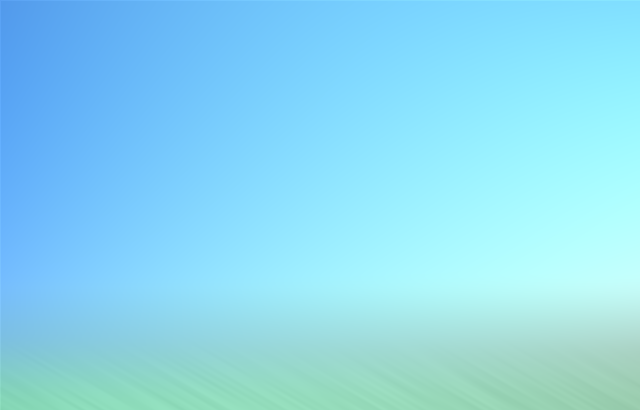
This background is drawn by a Shadertoy shader. Its source:

```glsl
// Draws a bright blue to aqua sky fading through haze into softly streaked green ground.

float hash(vec2 p) {
    return fract(sin(dot(p, vec2(127.1, 311.7))) * 43758.5453);
}

float noise(vec2 p) {
    vec2 i = floor(p), f = fract(p);
    f = f * f * (3.0 - 2.0 * f);
    return mix(mix(hash(i), hash(i + vec2(1, 0)), f.x),
               mix(hash(i + vec2(0, 1)), hash(i + vec2(1, 1)), f.x), f.y);
}

// Smooth curve through three colours at t = 0, 0.5 and 1
vec3 blend3(vec3 a, vec3 b, vec3 c, float t) {
    return a * (1.0 - t) * (1.0 - 2.0 * t) + b * 4.0 * t * (1.0 - t) + c * t * (2.0 * t - 1.0);
}

void mainImage(out vec4 fragColor, in vec2 fragCoord) {
    vec2 uv = fragCoord / iResolution.xy;
    vec2 p = fragCoord / iResolution.y;

    // Sky: three rows, each running from left to right
    vec3 low = blend3(vec3(0.46, 0.74, 1.0), vec3(0.64, 0.95, 1.0), vec3(0.78, 1.0, 0.99), uv.x);
    vec3 middle = blend3(vec3(0.36, 0.66, 0.97), vec3(0.53, 0.87, 1.0), vec3(0.63, 0.98, 1.0), uv.x);
    vec3 high = blend3(vec3(0.32, 0.60, 0.92), vec3(0.45, 0.79, 0.99), vec3(0.50, 0.87, 1.0), uv.x);
    vec3 color = blend3(low, middle, high, clamp((uv.y - 0.3) / 0.7, 0.0, 1.0));

    // Grey-green haze over the horizon
    vec3 haze = blend3(vec3(0.49, 0.75, 0.86), vec3(0.61, 0.84, 0.84), vec3(0.67, 0.82, 0.77), uv.x);
    color = mix(color, haze, 1.0 - smoothstep(0.11, 0.34, uv.y));

    // Green ground along the bottom
    vec3 ground = blend3(vec3(0.53, 0.85, 0.72), vec3(0.58, 0.86, 0.73), vec3(0.60, 0.80, 0.68), uv.x);
    color = mix(color, ground, 1.0 - smoothstep(0.0, 0.19, uv.y));

    // Fine diagonal streaks, falling to the right
    float across = dot(p, vec2(0.5, 0.866));
    float along = dot(p, vec2(0.866, -0.5));
    float streak = noise(vec2(across * 130.0, along * 5.0)) - 0.5;
    streak += 0.6 * (noise(vec2(across * 45.0, along * 3.0 + 9.0)) - 0.5);
    color += 0.035 * streak * (1.0 - smoothstep(0.01, 0.2, uv.y));

    // Faint light rim on the top and left edges
    float rim = max(smoothstep(0.996, 1.0, uv.y), 1.0 - smoothstep(0.0, 0.004, p.x));
    color += 0.04 * rim;

    fragColor = vec4(clamp(color, 0.0, 1.0), 1.0);
}
```
